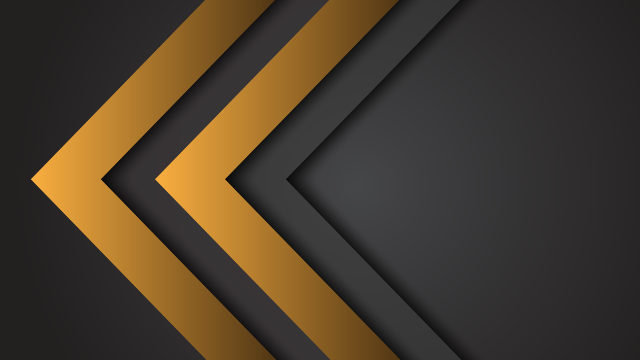
Write a WebGL 1 fragment shader that draws this background.

```glsl
precision highp float;

uniform vec2 u_resolution;

// Horizontal distance to the right of a chevron edge with its tip at tipX
float chevron(vec2 p, float tipX) {
    return p.x - tipX - 0.972 * abs(p.y - 0.502);
}

// Antialiased coverage of everything left of a chevron edge
float leftOf(vec2 p, float tipX) {
    float pixel = 1.0 / u_resolution.y;
    return 1.0 - smoothstep(-0.7 * pixel, 0.7 * pixel, chevron(p, tipX));
}

// Soft shadow cast to the right of an edge, rounded inside the corner
vec3 shade(vec3 color, vec2 p, float tipX) {
    float dy = p.y - 0.502;
    float s = p.x - tipX - 0.972 * sqrt(dy * dy + 0.0004);
    float shadow = 1.0 - smoothstep(-0.035, 0.075, s);
    return mix(color, vec3(0.03, 0.025, 0.025), shadow);
}

// Metallic ramp that darkens away from the tip
vec3 gold(float x) {
    return mix(vec3(0.98, 0.685, 0.25), vec3(0.32, 0.215, 0.08), clamp(x / 0.678, 0.0, 1.0));
}

// Charcoal surface lit from a point right of the chevrons
vec3 charcoal(vec2 p) {
    float d = length(p - vec2(0.995, 0.486));
    float fall = min(pow(d / 0.95, 0.9), 1.0);
    return mix(vec3(0.275, 0.278, 0.286), vec3(0.137, 0.125, 0.127), fall);
}

void main() {
    vec2 p = gl_FragCoord.xy / u_resolution.y;
    vec3 base = charcoal(p);

    // Right panel and the grey band above it
    vec3 color = shade(base, p, 0.794);
    vec3 greyBand = mix(base, vec3(0.235), 0.5);
    color = mix(color, shade(greyBand, p, 0.625), leftOf(p, 0.794));

    // Inner gold band, then the dark gap
    color = mix(color, gold(p.x - 0.4306), leftOf(p, 0.625));
    vec3 gap = mix(base, vec3(0.22, 0.205, 0.21), 0.8);
    color = mix(color, shade(gap, p, 0.28), leftOf(p, 0.4306));

    // Outer gold band and the left panel
    color = mix(color, gold(p.x - 0.0856), leftOf(p, 0.28));
    color = mix(color, base, leftOf(p, 0.0856));

    gl_FragColor = vec4(color, 1.0);
}
```
